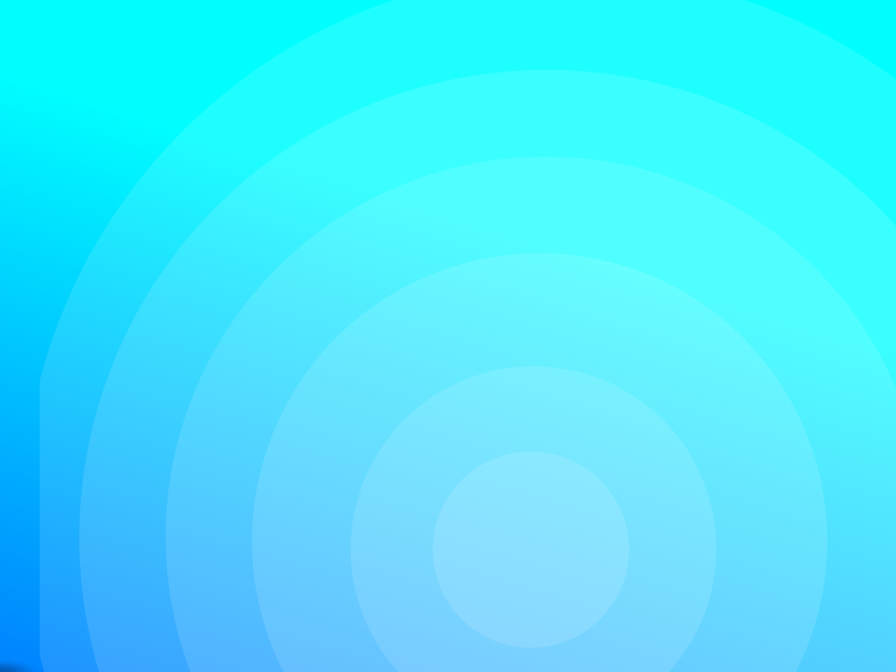
Write a Shadertoy shader that draws this background.

```glsl
// Pale translucent discs nested over a slanted cyan-to-blue gradient.
// Each disc is a distance function that blends in the same thin white veil,
// so the overlaps brighten step by step toward the innermost disc.

const vec3 CYAN = vec3(0.0, 0.995, 1.0);
const vec3 AZURE = vec3(0.0, 0.50, 1.0);
const vec3 CORNER_SHADE = vec3(0.02, 0.30, 0.62);
const float VEIL_OPACITY = 0.12;
const float VEIL_LEFT_EDGE = 0.059;
const int DISC_COUNT = 6;

// Centre (xy) and radius (z), in units of the canvas height
const vec3 DISCS[DISC_COUNT] = vec3[DISC_COUNT](
    vec3(0.790, 0.182, 0.146),
    vec3(0.794, 0.183, 0.272),
    vec3(0.803, 0.195, 0.428),
    vec3(0.8125, 0.201, 0.566),
    vec3(0.814, 0.200, 0.696),
    vec3(0.847, 0.229, 0.814)
);

// Smooth coverage of the region where the signed distance is negative
float coverage(float signedDistance, float pixel) {
    return 1.0 - smoothstep(-0.75 * pixel, 0.75 * pixel, signedDistance);
}

float discDistance(vec2 p, vec3 disc) {
    return length(p - disc.xy) - disc.z;
}

// Gradient falling toward the lower left, with a small dark corner
vec3 backdrop(vec2 p) {
    float depth = 1.0 - p.y - 0.31 * p.x;
    vec3 color = mix(CYAN, AZURE, clamp((depth - 0.107) / 0.91, 0.0, 1.0));
    float shade = 1.0 - smoothstep(0.0, 1.0, length(p / vec2(0.065, 0.020)));
    return mix(color, CORNER_SHADE, 0.8 * shade);
}

void mainImage(out vec4 fragColor, in vec2 fragCoord) {
    float pixel = 1.0 / iResolution.y;
    vec2 p = fragCoord * pixel;
    vec3 color = backdrop(p);

    // Stack the veils, all trimmed by a straight left edge
    float trim = coverage(VEIL_LEFT_EDGE - p.x, pixel);
    for (int i = 0; i < DISC_COUNT; i++) {
        float veil = trim * coverage(discDistance(p, DISCS[i]), pixel);
        color = mix(color, vec3(1.0), VEIL_OPACITY * veil);
    }

    fragColor = vec4(color, 1.0);
}
```
